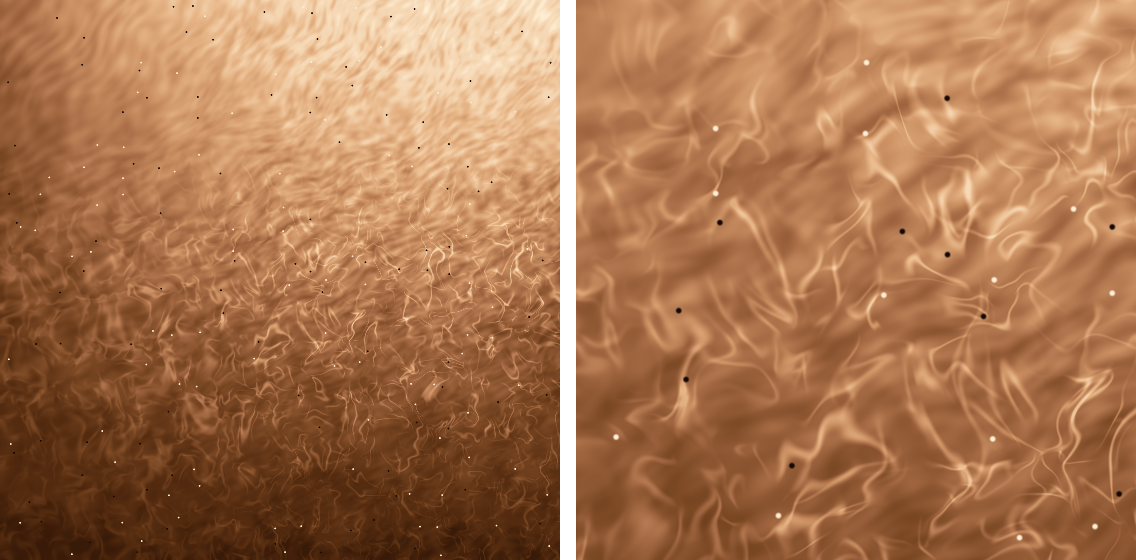
Left, the full canvas; right, a detail of the centre.
A WebGL 1 fragment shader for this texture:

```glsl
precision highp float;
// Dry skin in close-up under warm light from the upper right.
// A broad light field is roughened by slanted streaks above and thin pale
// flakes below; focus softens toward the left. Tone is coloured by a ramp.

uniform vec2 u_resolution;

float hash(vec2 p) {
  vec3 q = fract(vec3(p.xyx) * 0.1031);
  q += dot(q, q.yzx + 33.33);
  return fract((q.x + q.y) * q.z);
}

float cornerSlope(vec2 cell, vec2 offset) {
  float angle = 6.2832 * hash(cell);
  return dot(vec2(cos(angle), sin(angle)), offset);
}

// Gradient noise, roughly -0.6 to 0.6
float noise(vec2 p) {
  vec2 i = floor(p);
  vec2 f = p - i;
  vec2 u = f * f * f * (f * (f * 6.0 - 15.0) + 10.0);
  vec2 e = vec2(1.0, 0.0);
  float low = mix(cornerSlope(i, f), cornerSlope(i + e, f - e), u.x);
  float high = mix(cornerSlope(i + e.yx, f - e.yx), cornerSlope(i + 1.0, f - 1.0), u.x);
  return mix(low, high, u.y);
}

vec2 warp(vec2 p, float frequency, float amount) {
  vec2 q = p * frequency;
  return p + amount * vec2(noise(q + 17.0), noise(q + 53.0));
}

vec2 rotate(vec2 p, float angle) {
  float c = cos(angle);
  float s = sin(angle);
  return vec2(c * p.x + s * p.y, c * p.y - s * p.x);
}

// Slanted creases: long along the angle, short across it
float streaks(vec2 p, float angle, float focus) {
  vec2 q = rotate(p, angle);
  float coarse = noise(q * vec2(24.0, 62.0));
  float fine = noise(q * vec2(52.0, 118.0) + 31.0);
  return coarse + 0.8 * focus * fine;
}

// Thin curved lines along the zero level of the noise, broken into patches
float flakes(vec2 p, vec2 frequency, float width, float seed) {
  float line = 1.0 - smoothstep(0.0, width, abs(noise(p * frequency + seed)));
  float patches = smoothstep(-0.12, 0.38, noise(p * frequency * 0.8 + seed + 71.0));
  return line * patches;
}

// Broad illumination without surface detail
float lightField(vec2 p) {
  float leftShade = pow(1.0 - p.x, 3.0);
  vec2 d = (p - vec2(0.8, 0.78)) * vec2(2.2, 2.6);
  float edgeShade = smoothstep(0.85, 1.0, p.x) * smoothstep(0.35, 0.1, abs(p.y - 0.45));
  return 0.02 + p.y * (0.92 - 0.45 * leftShade) - 0.05 * leftShade
       + 0.1 * exp(-dot(d, d)) - 0.09 * edgeShade;
}

vec3 skinRamp(float tone) {
  vec3 c = mix(vec3(0.22, 0.10, 0.03), vec3(0.33, 0.17, 0.06), smoothstep(-0.03, 0.10, tone));
  c = mix(c, vec3(0.48, 0.28, 0.14), clamp((tone - 0.10) / 0.17, 0.0, 1.0));
  c = mix(c, vec3(0.65, 0.42, 0.27), clamp((tone - 0.27) / 0.19, 0.0, 1.0));
  c = mix(c, vec3(0.80, 0.57, 0.39), clamp((tone - 0.46) / 0.18, 0.0, 1.0));
  c = mix(c, vec3(0.91, 0.72, 0.54), clamp((tone - 0.64) / 0.17, 0.0, 1.0));
  c = mix(c, vec3(0.96, 0.84, 0.70), clamp((tone - 0.81) / 0.13, 0.0, 1.0));
  return mix(c, vec3(1.0, 0.94, 0.84), smoothstep(0.94, 1.2, tone));
}

// Sparse tiny dots, one at most in each grid cell
float specks(vec2 p, float count, float chance, float radius, float seed) {
  vec2 q = p * count;
  vec2 cell = floor(q);
  vec2 centre = 0.15 + 0.7 * vec2(hash(cell + seed), hash(cell + seed + 19.0));
  float dist = length(q - cell - centre) / count;
  float present = step(hash(cell + seed + 43.0), chance);
  return present * (1.0 - smoothstep(radius * 0.5, radius * 1.5, dist));
}

void main() {
  vec2 p = gl_FragCoord.xy / u_resolution;
  float focus = smoothstep(0.05, 0.65, p.x + 0.12 * (0.5 - p.y));

  // Slanted streaks, steeper toward the top
  vec2 bent = warp(p, 9.0, 0.025);
  float steep = streaks(bent, 0.95, focus);
  float shallow = streaks(bent, 0.5, focus);
  float relief = mix(shallow, steep, smoothstep(0.68, 0.92, p.y));
  float reliefGain = mix(0.06, 0.22, smoothstep(0.15, 0.6, p.y)) * mix(0.6, 1.0, focus);

  // Flaking network, strongest below the middle and in focus
  vec2 curled = warp(warp(p, 14.0, 0.03), 45.0, 0.012);
  float width = mix(0.28, 0.085, focus);
  float flaking = flakes(curled, vec2(30.0, 17.0), width, 5.0)
                + 0.8 * flakes(curled, vec2(56.0, 28.0), width * 1.3, 37.0)
                + 0.6 * flakes(curled, vec2(32.0, 58.0), width * 1.4, 83.0);
  float band = smoothstep(0.78, 0.48, p.y) * mix(0.45, 1.0, smoothstep(0.05, 0.38, p.y));
  float flakeGain = 0.33 * band * mix(0.45, 1.0, focus);

  float mottling = 0.08 * noise(p * 11.0) + 0.07 * noise(p * vec2(34.0, 24.0) + 9.0);
  float tone = lightField(p) + relief * reliefGain + mottling + min(flaking, 1.3) * flakeGain;
  vec3 color = skinRamp(tone);

  // Dark and pale specks
  color = mix(color, vec3(0.07, 0.03, 0.02), specks(p, 22.0, 0.2, 0.0016, 3.0));
  color = mix(color, vec3(1.0, 0.93, 0.83), specks(p, 21.0, 0.2, 0.0016, 61.0));
  gl_FragColor = vec4(color, 1.0);
}
```
